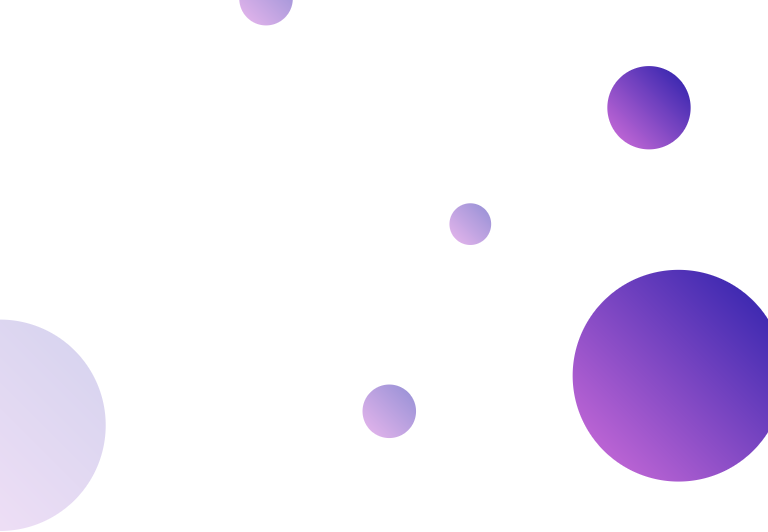
This background is drawn by a WebGL 2 fragment shader. Its source:

```glsl
#version 300 es
precision highp float;
// Draws a white field with scattered discs in violet tones.
// Each disc is a circle distance function filled with a diagonal gradient
// that spans its own diameter, then blended over the field by its opacity.

uniform vec2 u_resolution;
out vec4 fragColor;

const vec3 PAPER = vec3(1.0);
const vec3 ORCHID = vec3(0.73, 0.39, 0.83);
const vec3 INDIGO = vec3(0.25, 0.165, 0.695);

const float SOLID = 1.0;
const float SOFT = 0.5;
const float FAINT = 0.2;

// Discs as centre x, centre y, radius and opacity, in canvas heights.
const int DISC_COUNT = 6;
const vec4 DISCS[DISC_COUNT] = vec4[DISC_COUNT](
    vec4(0.5010, 1.0025, 0.0503, SOFT),
    vec4(1.2222, 0.7975, 0.0783, SOLID),
    vec4(0.8857, 0.5787, 0.0392, SOFT),
    vec4(0.7331, 0.2269, 0.0503, SOFT),
    vec4(1.2778, 0.2938, 0.1990, SOLID),
    vec4(0.0000, 0.2006, 0.1987, FAINT)
);

float circleDistance(vec2 p, float radius) {
    return length(p) - radius;
}

// Coverage of a shape, softened over one pixel.
float coverage(float dist, float pixel) {
    return clamp(0.5 - dist / pixel, 0.0, 1.0);
}

// Orchid at the lower left rim, indigo at the upper right rim.
vec3 diagonalGradient(vec2 p, float radius) {
    float along = dot(p, normalize(vec2(1.0))) / radius;
    return mix(ORCHID, INDIGO, clamp(0.5 + 0.5 * along, 0.0, 1.0));
}

vec3 blendDisc(vec3 base, vec2 p, float radius, float opacity, float pixel) {
    float mask = coverage(circleDistance(p, radius), pixel);
    return mix(base, diagonalGradient(p, radius), mask * opacity);
}

void main() {
    float pixel = 1.0 / u_resolution.y;
    vec2 uv = gl_FragCoord.xy * pixel;

    // Keep horizontal places fixed to the canvas width.
    float designAspect = 512.0 / 354.0;
    float stretch = u_resolution.x * pixel / designAspect;

    vec3 color = PAPER;
    for (int i = 0; i < DISC_COUNT; i++) {
        vec4 disc = DISCS[i];
        vec2 center = vec2(disc.x * stretch, disc.y);
        color = blendDisc(color, uv - center, disc.z, disc.w, pixel);
    }

    fragColor = vec4(color, 1.0);
}
```
